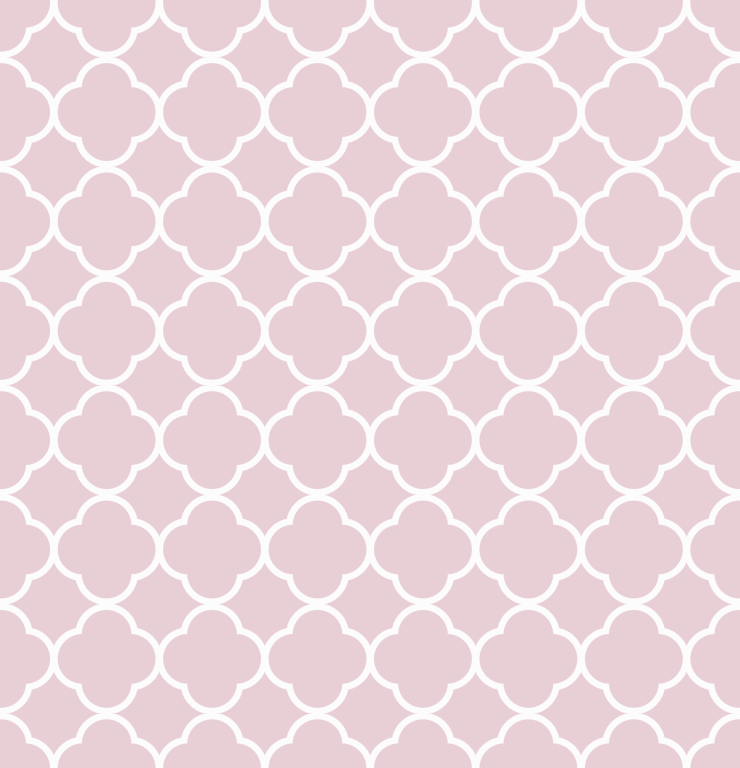
Write a WebGL 1 fragment shader that draws this pattern.

```glsl
precision highp float;
// Quatrefoil trellis: white four-lobed outlines touching on a flat pink ground.

uniform vec2 u_resolution;

// Lengths are fractions of the canvas height.
const vec2 PERIOD = vec2(0.1373, 0.1424);       // spacing of the quatrefoils
const vec2 ANCHOR = vec2(0.4134, 0.5693);       // centre of one quatrefoil
const float LOBE_OFFSET = 0.0313;               // cell centre to lobe centre
const float LOBE_RADIUS = 0.0324;               // inner edge of the outline
const float LINE_WIDTH = 0.0086;
const vec3 GROUND_COLOR = vec3(0.91, 0.81, 0.84);
const vec3 LINE_COLOR = vec3(0.99, 0.99, 0.99);

// Signed distance to a union of four circles and a core that fills the middle.
float quatrefoil(vec2 p) {
  vec2 q = abs(p);
  float sideLobe = length(q - vec2(LOBE_OFFSET, 0.0));
  float endLobe = length(q - vec2(0.0, LOBE_OFFSET));
  float core = max(q.x, q.y) - 0.8 * LOBE_OFFSET;
  return min(min(sideLobe, endLobe) - LOBE_RADIUS, core);
}

void main() {
  float pixel = 1.0 / u_resolution.y;
  vec2 position = gl_FragCoord.xy * pixel;

  // Repeat, with each cell centred on its quatrefoil.
  vec2 cell = (fract((position - ANCHOR) / PERIOD + 0.5) - 0.5) * PERIOD;

  // The outline is the band just outside the inner edge.
  float band = abs(quatrefoil(cell) - 0.5 * LINE_WIDTH) - 0.5 * LINE_WIDTH;
  float line = 1.0 - smoothstep(-0.75 * pixel, 0.75 * pixel, band);

  gl_FragColor = vec4(mix(GROUND_COLOR, LINE_COLOR, line), 1.0);
}
```
